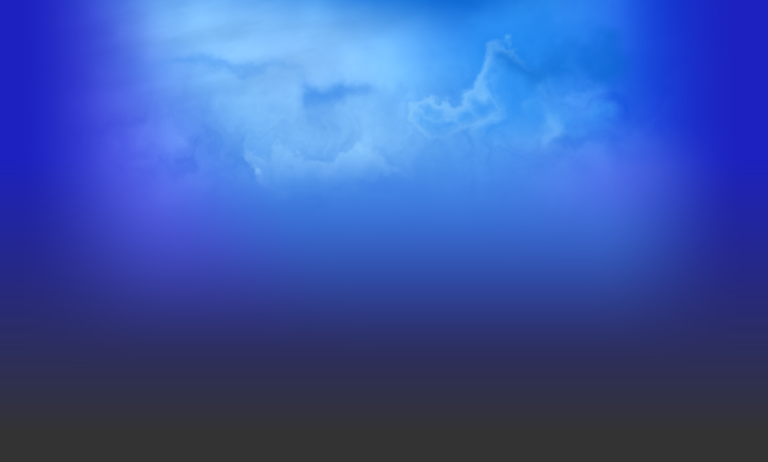
A WebGL 2 fragment shader for this background:

```glsl
#version 300 es
precision highp float;
// A glowing blue sky that sinks into charcoal and fades to royal blue at the sides.
// Soft ellipses paint the broad light; noise-warped circles make the cumulus,
// and embossed fractal noise adds wisps and relief.

uniform vec2 u_resolution;
out vec4 fragColor;

const vec3 CHARCOAL = vec3(0.20, 0.20, 0.20);
const vec3 ROYAL    = vec3(0.11, 0.13, 0.75);
const vec3 AZURE    = vec3(0.27, 0.57, 0.92);
const vec3 PALE     = vec3(0.61, 0.83, 1.00);
const vec3 VIOLET   = vec3(0.38, 0.42, 0.95);
const vec3 COBALT   = vec3(0.08, 0.34, 0.91);
const vec3 DEEP     = vec3(0.05, 0.42, 0.83);
const vec3 CERULEAN = vec3(0.13, 0.54, 0.95);

float hash(vec2 p) {
  vec3 h = fract(vec3(p.xyx) * 0.1031);
  h += dot(h, h.yzx + 33.33);
  return fract((h.x + h.y) * h.z);
}

float noise(vec2 p) {
  vec2 i = floor(p), f = fract(p);
  f = f * f * (3.0 - 2.0 * f);
  return mix(mix(hash(i), hash(i + vec2(1, 0)), f.x),
             mix(hash(i + vec2(0, 1)), hash(i + vec2(1, 1)), f.x), f.y);
}

float fbm(vec2 p) {
  float sum = 0.0, amp = 0.5;
  for (int i = 0; i < 5; i++) {
    sum += amp * noise(p);
    p = mat2(1.6, 1.2, -1.2, 1.6) * p + 7.3;
    amp *= 0.5;
  }
  return sum;
}

// Soft ellipse: 1 at its centre, fading to 0.
float glow(vec2 p, vec2 centre, vec2 radius) {
  vec2 d = (p - centre) / radius;
  return exp(-dot(d, d));
}

float puff(vec2 p, vec2 centre, float radius) {
  return length(p - centre) - radius;
}

// Light on a cloud edge: crisp outside, decaying into the body.
float rim(float d, float falloff) {
  return smoothstep(0.012, -0.010, d) * exp(min(d, 0.0) * falloff);
}

// Difference of noise along the light direction gives lit and shaded sides.
float relief(vec2 p) {
  return fbm(p) - fbm(p + vec2(-0.16, 0.20));
}

vec3 skyLight(vec2 p) {
  vec3 c = mix(AZURE, PALE, 0.80 * glow(p, vec2(0.40, 0.85), vec2(0.19, 0.16)));
  c = mix(c, PALE, 0.50 * glow(p, vec2(0.24, 0.95), vec2(0.13, 0.10)));
  c = mix(c, PALE, 0.40 * glow(p, vec2(0.45, 0.69), vec2(0.15, 0.07)));
  c = mix(c, CERULEAN, 0.90 * glow(p, vec2(0.68, 0.91), vec2(0.14, 0.15)));
  c = mix(c, DEEP, 0.80 * glow(p, vec2(0.56, 1.02), vec2(0.17, 0.05)));
  c = mix(c, COBALT, smoothstep(0.68, 0.90, p.x) * smoothstep(0.60, 0.76, p.y));
  c = mix(c, VIOLET, 0.90 * (1.0 - smoothstep(0.10, 0.33, p.x + 0.35 * (p.y - 0.75))));
  return mix(c, VIOLET, 0.55 * glow(p, vec2(0.82, 0.61), vec2(0.12, 0.10)));
}

vec3 addClouds(vec3 c, vec2 p, vec2 q) {
  vec2 warp = vec2(fbm(q * 13.0), fbm(q * 13.0 + 31.0)) - 0.48;
  vec2 w = q + 0.17 * warp;
  vec2 s = p + 0.12 * warp;

  // Tilted high wisps, then billowing relief across the cloud belt
  float streak = fbm(vec2(q.x * 2.5 + q.y, (q.y - 0.22 * q.x) * 13.0));
  c += (streak - 0.48) * 0.28 * glow(p, vec2(0.30, 0.90), vec2(0.25, 0.13));
  float belt = glow(p, vec2(0.40, 0.70), vec2(0.30, 0.11)) + glow(p, vec2(0.70, 0.77), vec2(0.13, 0.10));
  c += relief(w * 8.0) * 0.36 * belt * vec3(0.9, 0.8, 0.4);
  c += (fbm(q * 6.0 + 3.0) - 0.48) * 0.20 * vec3(0.8, 0.9, 0.5) * smoothstep(0.48, 0.70, p.y);

  // Large cumulus on the right: blue body and bright left shoulder
  float d = min(puff(w, vec2(1.11, 0.80), 0.09), puff(w, vec2(1.16, 0.69), 0.15));
  for (int i = 0; i < 4; i++) {
    float k = float(i);
    d = min(d, puff(w, vec2(0.935 + 0.04 * k, 0.715 + 0.035 * k), 0.05));
  }
  float upper = smoothstep(0.67, 0.77, p.y);
  c = mix(c, CERULEAN, 0.65 * smoothstep(0.01, -0.06, d) * upper);
  c = mix(c, PALE, 0.62 * rim(d, 30.0) * upper * (1.0 - smoothstep(0.65, 0.74, p.x)));

  // Shaded patches and a faint wisp
  c = mix(c, DEEP, 0.75 * glow(s, vec2(0.785, 0.875), vec2(0.05, 0.04)));
  c = mix(c, DEEP, 0.70 * glow(s, vec2(0.685, 0.86), vec2(0.04, 0.03)));
  c = mix(c, AZURE, 0.85 * glow(s, vec2(0.42, 0.80), vec2(0.045, 0.035)));
  c = mix(c, AZURE, 0.45 * glow(s, vec2(0.27, 0.845), vec2(0.08, 0.015)));
  c = mix(c, PALE, 0.38 * glow(s, vec2(0.72, 0.73), vec2(0.035, 0.06)));

  // Low bank: lit tops that dissolve downwards, with a shadow below
  float bank = puff(w, vec2(0.68, 0.57), 0.08);
  for (int i = 0; i < 6; i++) {
    float k = float(i);
    bank = min(bank, puff(w, vec2(0.55 + 0.05 * k, 0.62 + 0.008 * k), 0.03 + 0.02 * hash(vec2(k, 4.0))));
  }
  c = mix(c, PALE, 0.42 * rim(bank, 18.0) * smoothstep(0.55, 0.67, p.y));
  c = mix(c, PALE, 0.55 * glow(s, vec2(0.307, 0.615), vec2(0.009, 0.012)));
  return mix(c, AZURE, 0.60 * glow(s, vec2(0.51, 0.60), vec2(0.10, 0.035)));
}

void main() {
  vec2 p = gl_FragCoord.xy / u_resolution;
  vec2 q = vec2(p.x * u_resolution.x / u_resolution.y, p.y);

  vec3 backdrop = mix(CHARCOAL, ROYAL, clamp((p.y - 0.06) / 0.60, 0.0, 1.0));
  vec3 sky = addClouds(skyLight(p), p, q);

  // Sky dissolves downwards and towards both sides
  float sides = smoothstep(0.02, 0.23, p.x) * (1.0 - smoothstep(0.77, 0.97, p.x));
  float height = smoothstep(0.20, 0.71, p.y);
  fragColor = vec4(clamp(mix(backdrop, sky, sides * height), 0.0, 1.0), 1.0);
}
```
